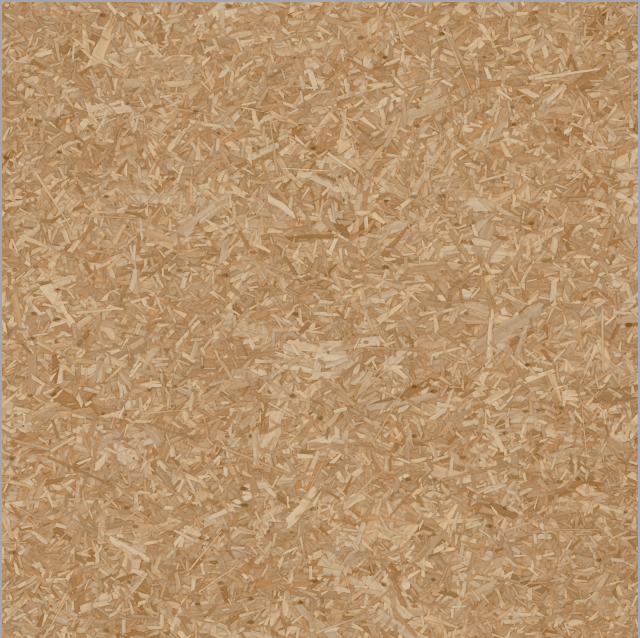
Reproduce this texture procedurally as a WebGL 2 fragment shader.

```glsl
#version 300 es
precision highp float;

uniform vec2 u_resolution;
out vec4 outColor;

vec4 hash4(vec2 cell, float seed) {
  vec4 h = fract(vec4(cell.xyx, seed + cell.y) * vec4(0.1031, 0.1030, 0.0973, 0.1099) + seed * 0.37);
  h += dot(h, h.wzxy + 33.33);
  return fract((h.xxyz + h.yzzw) * h.zywx);
}

float valueNoise(vec2 p, float seed) {
  vec2 i = floor(p);
  vec2 f = p - i;
  f = f * f * (3.0 - 2.0 * f);
  float low = mix(hash4(i, seed).x, hash4(i + vec2(1, 0), seed).x, f.x);
  float high = mix(hash4(i + vec2(0, 1), seed).x, hash4(i + vec2(1, 1), seed).x, f.x);
  return mix(low, high, f.y);
}

// Signed distance to a tapered chip with slanted, ragged ends
float chipDistance(vec2 q, vec2 halfSize, vec4 shape, float seed) {
  float ragged = valueNoise(q * vec2(60.0, 380.0) + shape.xy * 90.0, seed) - 0.5;
  float wobble = valueNoise(vec2(q.x * 55.0, 0.5) + shape.zw * 70.0, seed) - 0.5;
  float taper = 1.0 - 0.5 * shape.x * clamp(q.x / halfSize.x + 0.3, -1.0, 1.0);
  float side = abs(q.y + wobble * halfSize.y * 0.6) - halfSize.y * taper;
  float end = abs(q.x + (shape.y - 0.5) * 2.0 * q.y) - halfSize.x * 0.87;
  return max(side, end + ragged * halfSize.y * 0.8);
}

// Lays one layer of chips over the surface; surface = (tone, warmth)
vec2 scatterChips(vec2 surface, vec2 p, float cells, float aspect, float density, float spread, float seed) {
  float soft = max(0.0011, 0.6 / u_resolution.y);
  float shadowWidth = 0.0028;
  vec2 home = floor(p * cells);
  for (int y = -1; y <= 1; y++) {
    for (int x = -1; x <= 1; x++) {
      vec2 cell = home + vec2(x, y);
      vec4 place = hash4(cell, seed);
      vec4 shape = hash4(cell, seed + 41.0);
      vec4 look = hash4(cell, seed + 83.0);
      if (place.w > density) continue;

      float angle = 0.22 + (place.z + look.z + look.w - 1.5) * spread;
      vec2 dir = vec2(cos(angle), sin(angle));
      vec2 r = p - (cell + place.xy) / cells;
      vec2 q = vec2(dot(r, dir), dot(r, vec2(-dir.y, dir.x)));
      vec2 halfSize = vec2(mix(0.4, 0.95, shape.z), mix(0.4, 1.0, shape.w) * aspect) / cells;
      if (abs(q.x) > halfSize.x + 0.006 || abs(q.y) > halfSize.y * 2.0 + 0.006) continue;

      float d = chipDistance(q, halfSize, shape, seed);
      float grain = valueNoise(q * vec2(14.0, 270.0) + look.xy * 80.0, seed) - 0.5;
      float resinous = step(0.87, look.y);
      float tone = mix(0.5, 1.17, look.x) + grain * 0.3 - resinous * 0.36;
      tone -= 0.1 * smoothstep(-0.002, 0.0, d);
      float warmth = (shape.x - 0.5) * 1.3 + resinous * 0.7;

      surface.x -= 0.17 * (1.0 - smoothstep(0.0, shadowWidth, d));
      surface = mix(surface, vec2(tone, warmth), 1.0 - smoothstep(-soft, soft, d));
    }
  }
  return surface;
}

// Small dark flecks of bark
float barkFlecks(vec2 p, float cells, float seed) {
  vec2 cell = floor(p * cells);
  vec4 h = hash4(cell, seed);
  vec2 r = fract(p * cells) - mix(vec2(0.25), vec2(0.75), h.xy);
  r.y *= 1.0 + h.z;
  float radius = mix(0.06, 0.17, h.z);
  return step(h.w, 0.13) * (1.0 - smoothstep(radius * 0.5, radius * 1.4, length(r)));
}

vec3 woodColor(float tone, float warmth) {
  float t = clamp(tone, -0.4, 1.25);
  vec3 wood = mix(vec3(0.58, 0.44, 0.27), vec3(0.79, 0.68, 0.54), t);
  wood -= 4.0 * max(t * (1.0 - t), 0.0) * vec3(0.0, 0.025, 0.025);
  return wood + vec3(0.018, -0.012, -0.04) * warmth;
}

void main() {
  vec2 uv = gl_FragCoord.xy / u_resolution;
  vec2 p = gl_FragCoord.xy / u_resolution.y;
  float region = valueNoise(p * vec2(3.0, 4.0), 5.0);
  float strands = mix(0.55, 1.1, 1.0 - smoothstep(0.55, 1.0, p.y));

  // Packed bed, from dust up to broad strands
  vec2 surface = vec2(0.35 + 0.6 * valueNoise(p * vec2(110.0, 190.0), 3.0), 0.4);
  surface = scatterChips(surface, p, 58.0, 0.26, 1.0, 2.2, 11.0);
  surface = scatterChips(surface, p, 40.0, 0.24, 1.0, 1.8, 12.0);
  surface = scatterChips(surface, p, 25.0, 0.20, 0.9, 1.5, 13.0);
  surface = scatterChips(surface, p, 12.0, 0.19, 0.6 * strands, 1.2, 14.0);
  surface = scatterChips(surface, p, 34.0, 0.22, 0.8, 1.8, 15.0);
  surface = scatterChips(surface, p, 21.0, 0.19, 0.7, 1.4, 16.0);
  surface = scatterChips(surface, p, 46.0, 0.22, 0.8, 2.0, 17.0);
  surface = scatterChips(surface, p, 13.0, 0.15, 0.36 * strands, 1.3, 18.0);

  // Loose splinters and fines on top
  surface = scatterChips(surface, p, 28.0, 0.16, 0.5, 1.8, 19.0);
  surface = scatterChips(surface, p, 52.0, 0.20, 0.3 + 0.5 * region, 2.2, 20.0);
  surface = scatterChips(surface, p, 72.0, 0.22, 0.25 + 0.5 * region, 2.4, 21.0);
  surface = scatterChips(surface, p, 15.0, 0.032, 0.3, 1.6, 22.0);

  float dust = valueNoise(p * 300.0, 7.0) - 0.5;
  float tone = surface.x + dust * 0.13 + (0.5 - region) * 0.12;
  tone -= 0.75 * barkFlecks(p, 27.0, 31.0);
  vec3 color = woodColor(tone, surface.y);

  // Thin cool rim on the left, right and top
  float rim = min(min(uv.x, 1.0 - uv.x), 1.0 - uv.y);
  float edge = 0.5 / u_resolution.y;
  color = mix(vec3(0.64, 0.65, 0.70), color, smoothstep(0.0032 - edge, 0.0032 + edge, rim));
  outColor = vec4(color, 1.0);
}
```
